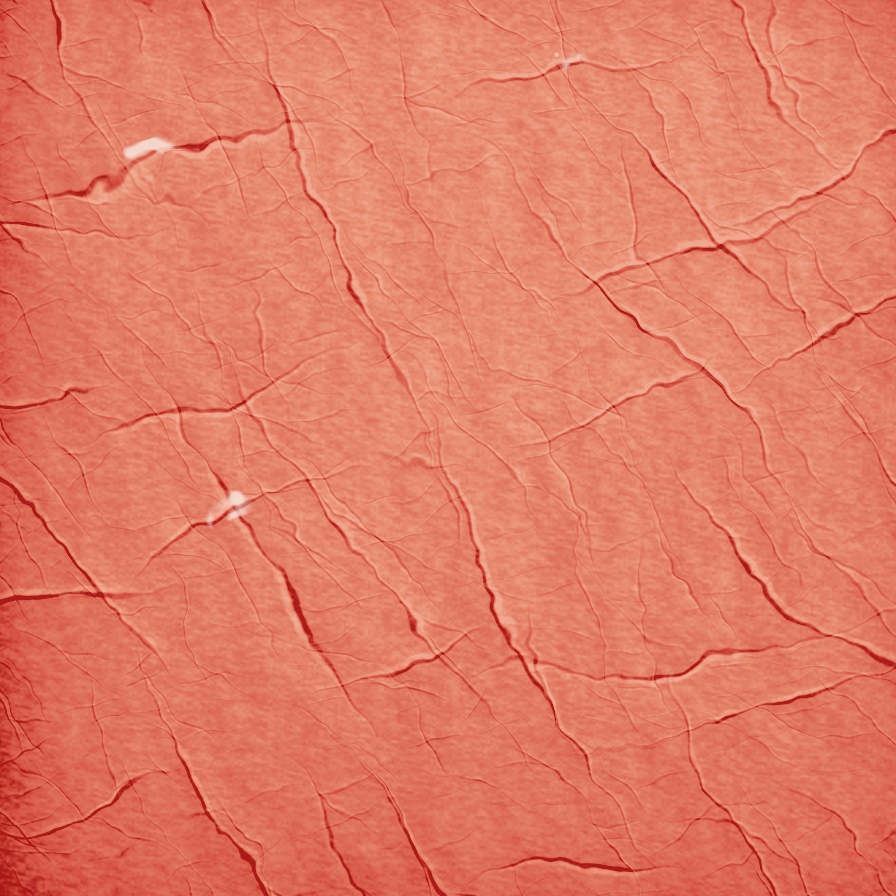
Write a WebGL 2 fragment shader that draws this texture.

```glsl
#version 300 es
precision highp float;
// Crumpled salmon paper: tapered creases scattered on rotated grids, each with
// a dark fold, a bright lip and softly shaded flanks, over fine wavy grain.
// All parts add up to one tone, which is then looked up in a red colour ramp.

uniform vec2 u_resolution;
out vec4 fragColor;

float hash(vec2 p) {
    return fract(sin(dot(p, vec2(127.1, 311.7))) * 43758.5453);
}

float noise(vec2 p) {
    vec2 i = floor(p), f = fract(p);
    f = f * f * (3.0 - 2.0 * f);
    return mix(mix(hash(i), hash(i + vec2(1, 0)), f.x),
               mix(hash(i + vec2(0, 1)), hash(i + vec2(1, 1)), f.x), f.y);
}

float fbm(vec2 p) {
    float sum = 0.0, amp = 0.5;
    for (int i = 0; i < 4; i++) {
        sum += amp * noise(p);
        p = mat2(1.6, 1.2, -1.2, 1.6) * p + 7.3;
        amp *= 0.5;
    }
    return sum;
}

vec2 rotate(vec2 p, float a) {
    return vec2(cos(a) * p.x + sin(a) * p.y, cos(a) * p.y - sin(a) * p.x);
}

// x: tone change from the folds, y: worn white patches on some of them
vec2 creases(vec2 p, float angle, vec2 cell, float width, float seed) {
    float px = 1.0 / u_resolution.y;
    vec2 q = rotate(p, angle), id = floor(q / cell), result = vec2(0);
    for (int j = -1; j <= 1; j++)
    for (int i = -1; i <= 1; i++) {
        vec2 c = id + vec2(i, j), k = c + seed;
        vec2 jitter = vec2(hash(k), hash(k + 17.3)) - 0.5;
        float pick = hash(k + 41.9);
        vec2 r = q - (c + 0.5 + 0.7 * jitter) * cell;
        r = rotate(r, 0.5 * (hash(k + 5.7) - 0.5));
        r.y += (pick - 0.5) * 0.5 * r.x * r.x / cell.x;

        // Fade towards the ends and vary the thickness on the way
        float reach = cell.x * (0.35 + 0.38 * hash(k + 29.1));
        float fade = clamp(1.0 - r.x * r.x / (reach * reach), 0.0, 1.0);
        float vary = noise(vec2(r.x * 28.0, pick * 50.0));
        float w = width * (0.25 + 0.75 * fade) * (0.35 + 1.3 * vary);
        float d = r.y * (hash(k + 63.1) < 0.25 ? -1.0 : 1.0);
        fade *= 0.45 + 0.55 * vary;

        float visible = min(1.0, w / (0.6 * px));
        float fold = 1.0 - smoothstep(w * 0.4, w + px, abs(d));
        float lip = 1.0 - smoothstep(w * 0.4, w * 1.5 + px, abs(d - 2.0 * w - 0.6 * px));
        float flank = d / (abs(d) + w) * exp(-abs(d) / (9.0 * w));
        result.x += fade * (visible * (1.7 * lip - 4.2 * fold) + 0.5 * flank);

        // Ragged patch where the surface has rubbed off
        float spot = length((r - vec2(0, 0.006)) * vec2(0.8, 1.3)) + 0.025 * (noise(q * 95.0) - 0.5);
        result.y += step(0.72, pick) * (1.0 - smoothstep(0.004, 0.019, spot));
    }
    return result;
}

vec3 ramp(float t) {
    vec3 c = mix(vec3(0.71, 0.15, 0.13), vec3(0.83, 0.31, 0.25), clamp(t, -0.3, 1.0));
    c = mix(c, vec3(0.86, 0.40, 0.32), clamp(t - 1.0, 0.0, 1.0));
    c = mix(c, vec3(0.88, 0.47, 0.38), clamp(t - 2.0, 0.0, 1.0));
    c = mix(c, vec3(0.91, 0.55, 0.44), clamp(t - 3.0, 0.0, 1.0));
    return mix(c, vec3(0.93, 0.63, 0.53), clamp(t - 4.0, 0.0, 1.4));
}

void main() {
    vec2 uv = gl_FragCoord.xy / u_resolution;
    vec2 p = gl_FragCoord.xy / u_resolution.y;

    // Bend the plane so that the folds wander and get jagged edges
    vec2 bent = p + 0.085 * (vec2(fbm(p * 7.0), fbm(p * 7.0 + 31.0)) - 0.47);
    bent += 0.005 * (vec2(noise(p * 75.0), noise(p * 75.0 + 13.0)) - 0.5);

    // Light from above, deeper red along the left and bottom borders
    float tone = 4.1 - 0.7 * (1.0 - uv.y);
    tone -= 2.3 * exp(-uv.x / 0.07) + 0.9 * exp((uv.x - 1.0) / 0.06);
    tone -= 1.6 * exp(-uv.y / 0.11) + 0.9 * exp((uv.y - 1.0) / 0.04);

    // Shallow dents and blotches
    vec2 dent = rotate(bent, -0.9) * vec2(9.0, 24.0);
    tone += 2.0 * (fbm(dent) - fbm(dent + vec2(0.1, 0.3)));
    tone += 0.9 * (fbm(p * 5.0 + 3.0) - 0.47);

    // Long steep folds, short flat ones, then hairlines
    vec2 flatFolds = creases(bent, 0.3, vec2(0.34, 0.21), 0.0022, 3.0);
    tone += creases(bent, -0.98, vec2(0.52, 0.17), 0.0019, 11.0).x + flatFolds.x;
    tone += 0.6 * creases(bent, -1.05, vec2(0.25, 0.075), 0.0008, 23.0).x;
    tone += 0.5 * creases(bent, -0.6, vec2(0.17, 0.08), 0.0007, 37.0).x;
    tone += 0.35 * creases(bent, 0.25, vec2(0.09, 0.045), 0.0006, 51.0).x;

    // Wavy rows of fine grain
    vec2 row = rotate(p, -0.2) + 0.004 * noise(p * 40.0);
    tone += 1.3 * (noise(row * vec2(110.0, 290.0)) - 0.5);
    tone += 0.9 * (noise(p * 330.0) - 0.5);

    vec3 colour = mix(ramp(tone), vec3(0.96, 0.88, 0.84), 0.9 * min(flatFolds.y, 1.0));
    fragColor = vec4(colour, 1.0);
}
```
